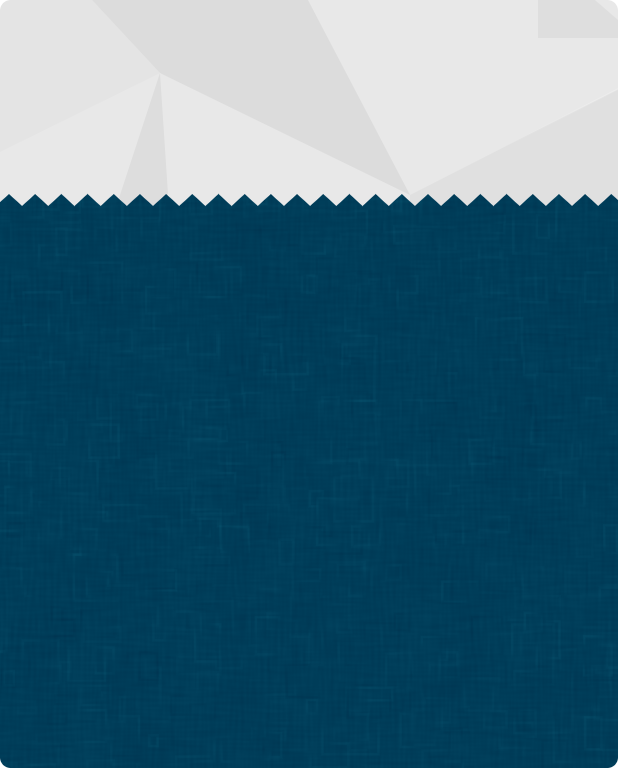
A WebGL 1 fragment shader for this background:

```glsl
precision highp float;
// Pale faceted paper above a deep blue woven cloth with a pinked, zigzag edge.
// Facets are intersected half-planes; the cloth mixes stretched gradient noise
// with layers of hashed rectangle outlines. Height is 1, width is 0.8047.

uniform vec2 u_resolution;

float pixelSize() {
  return 1.0 / u_resolution.y;
}

// Antialiased coverage of a signed distance, positive inside
float cover(float d) {
  return clamp(d / pixelSize() + 0.5, 0.0, 1.0);
}

// Coverage of the half-plane to the left of the direction a -> b
float leftOf(vec2 p, vec2 a, vec2 b) {
  vec2 dir = normalize(b - a);
  return cover(dir.x * (p.y - a.y) - dir.y * (p.x - a.x));
}

vec3 hash3(vec2 cell) {
  vec3 h = fract(cell.xyx * vec3(0.1031, 0.1030, 0.0973));
  h += dot(h, h.yxz + 33.33);
  return fract((h.xxy + h.yzz) * h.zyx);
}

float cornerSlope(vec2 cell, vec2 corner, vec2 f) {
  float angle = 6.2832 * hash3(cell + corner).x;
  return dot(vec2(cos(angle), sin(angle)), f - corner);
}

float gradientNoise(vec2 p) {
  vec2 cell = floor(p);
  vec2 f = p - cell;
  vec2 s = f * f * f * (f * (f * 6.0 - 15.0) + 10.0);
  float low = mix(cornerSlope(cell, vec2(0.0), f), cornerSlope(cell, vec2(1.0, 0.0), f), s.x);
  float high = mix(cornerSlope(cell, vec2(0.0, 1.0), f), cornerSlope(cell, vec2(1.0), f), s.x);
  return mix(low, high, s.y);
}

vec3 facetedPaper(vec2 p) {
  vec2 peak = vec2(0.2083, 0.9049);
  vec2 valley = vec2(0.5339, 0.7461);
  vec2 topLeft = vec2(0.1198, 1.0);
  vec2 topMid = vec2(0.4010, 1.0);
  vec2 rightEnd = vec2(0.8047, 0.8841);

  float shade = 0.910;
  // Upper left facet
  float facet = leftOf(p, vec2(0.0, 0.8021), peak) * leftOf(p, peak, topLeft);
  shade = mix(shade, 0.894, facet);
  // Broad dark band
  facet = leftOf(p, topLeft, peak) * leftOf(p, peak, valley) * leftOf(p, valley, topMid);
  shade = mix(shade, 0.863, facet);
  // Narrow sliver below the peak
  facet = leftOf(p, peak, vec2(0.1563, 0.7461)) * leftOf(p, vec2(0.2188, 0.7461), peak);
  shade = mix(shade, 0.865, facet);
  // Lower right facet and clipped top right corner
  shade = mix(shade, 0.880, leftOf(p, rightEnd, valley) * step(valley.x, p.x));
  shade = mix(shade, 0.870, leftOf(p, vec2(0.8047, 0.974), vec2(0.7747, 1.0))
    * step(0.95, p.y) * step(0.7, p.x));
  // Faint lit crease at the right
  float crease = abs(p.y - mix(valley.y, rightEnd.y, (p.x - valley.x) / 0.2708));
  shade += 0.025 * smoothstep(0.002, 0.0, crease) * smoothstep(0.66, 0.8, p.x);
  return vec3(shade);
}

vec3 wovenCloth(vec2 p) {
  // Fine threads running both ways, over soft blotches
  float tone = 0.016 * gradientNoise(p * vec2(24.0, 230.0));
  tone += 0.016 * gradientNoise(p * vec2(230.0, 24.0) + 71.0);
  tone += 0.012 * gradientNoise(p * 14.0 + 19.0);
  // Overlapping rectangle outlines, worn away in places
  for (int i = 0; i < 9; i++) {
    float layer = float(i);
    float size = 0.055 + 0.009 * layer;
    vec2 grid = p / size + vec2(0.37, 0.61) * layer;
    vec2 cell = floor(grid);
    vec3 place = hash3(cell + 47.0 * layer);
    vec3 form = hash3(cell + 47.0 * layer + 13.7);
    vec2 q = abs(fract(grid) - 0.5 - 0.3 * (place.xy - 0.5));
    vec2 edge = q - (0.10 + 0.24 * form.xy);
    float line = 1.0 - smoothstep(0.0006, 0.0026, abs(max(edge.x, edge.y)) * size);
    float wear = smoothstep(-0.3, 0.35, gradientNoise(p * 28.0 + 31.0 * layer));
    tone += line * wear * 0.042 * (form.z - 0.36);
  }
  return vec3(0.0, 0.238, 0.348) + tone * vec3(0.35, 1.0, 0.95);
}

void main() {
  vec2 p = gl_FragCoord.xy / u_resolution * vec2(0.8047, 1.0);

  // Zigzag cut: triangle wave between tooth tips and notches
  float wave = 2.0 * abs(fract((p.x - 0.0117) / 0.0341 + 0.5) - 0.5);
  float cutHeight = 0.7474 - 0.0156 * wave;
  vec3 color = mix(facetedPaper(p), wovenCloth(p), cover((cutHeight - p.y) * 0.74));

  // Rounded card corners on white
  vec2 corner = max(abs(p - vec2(0.40235, 0.5)) - vec2(0.38835, 0.486), 0.0);
  color = mix(vec3(1.0), color, cover(0.014 - length(corner)));
  gl_FragColor = vec4(color, 1.0);
}
```
